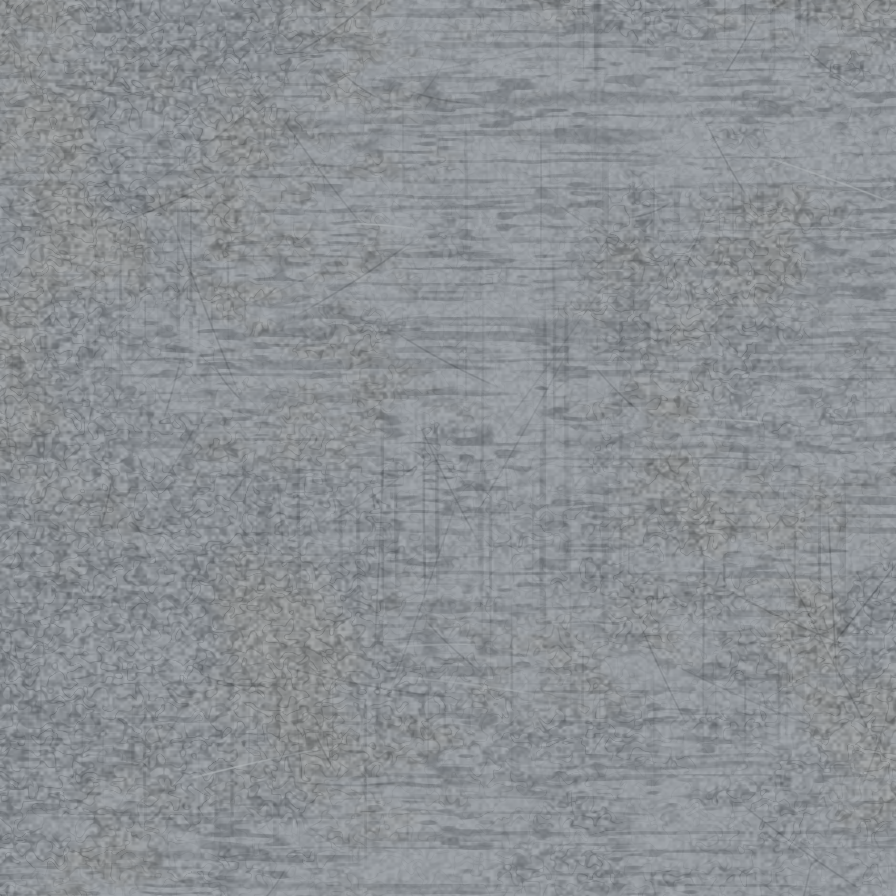
Write a WebGL 1 fragment shader that draws this texture.

```glsl
precision highp float;

uniform vec2 u_resolution;

const vec3 STEEL = vec3(0.602, 0.621, 0.641);
const vec3 WARM_TINT = vec3(0.014, 0.004, -0.014);
const vec3 PALE_EDGE = vec3(0.70, 0.72, 0.73);
const float WEAR_DEPTH = 0.036;
const float STREAK_DEPTH = 0.105;
const float COLUMN_DEPTH = 0.090;
const float WORM_DEPTH = 0.072;
const float GRAIN_DEPTH = 0.150;
const float SCRATCH_DEPTH = 0.085;
const float SCRATCH_WIDTH = 0.0008;
const int DARK_SCRATCHES = 64;
const int PALE_SCRATCHES = 7;

float hash(vec2 p) {
  vec3 q = fract(vec3(p.xyx) * 0.1031);
  q += dot(q, q.yzx + 33.33);
  return fract((q.x + q.y) * q.z);
}

vec2 hash2(float n) {
  return vec2(hash(vec2(n, 17.0)), hash(vec2(n, 53.0)));
}

float noise(vec2 p) {
  vec2 cell = floor(p);
  vec2 f = fract(p);
  f = f * f * (3.0 - 2.0 * f);
  float low = mix(hash(cell), hash(cell + vec2(1.0, 0.0)), f.x);
  float high = mix(hash(cell + vec2(0.0, 1.0)), hash(cell + vec2(1.0)), f.x);
  return mix(low, high, f.y);
}

float fbm(vec2 p) {
  float sum = 0.0;
  float amplitude = 0.5;
  for (int i = 0; i < 5; i++) {
    sum += amplitude * noise(p);
    p = p * 2.03 + vec2(19.3, 7.1);
    amplitude *= 0.5;
  }
  return sum / 0.97;
}

// Coverage of a slightly bowed line that fades toward both ends
float scratch(vec2 p, vec2 center, float angle, float halfLength, float bow) {
  vec2 axis = vec2(cos(angle), sin(angle));
  vec2 d = p - center;
  float along = dot(d, axis) / halfLength;
  float across = dot(d, vec2(-axis.y, axis.x)) - bow * (1.0 - along * along);
  float pixel = 1.0 / u_resolution.y;
  float line = 1.0 - smoothstep(0.0, SCRATCH_WIDTH + pixel, abs(across));
  return line * (1.0 - smoothstep(0.5, 1.0, abs(along)));
}

void main() {
  vec2 uv = gl_FragCoord.xy / u_resolution.y;

  // Broad worn areas with ragged edges
  float cloud = fbm(uv * vec2(4.2, 3.0) + vec2(3.7, 11.2));
  float ragged = fbm(uv * vec2(24.0, 46.0) + 40.0);
  float wear = smoothstep(0.32, 0.68, cloud + 0.65 * (ragged - 0.5));
  float polish = 1.0 - wear;

  // Horizontal brushing: long threads and short broken dashes
  vec2 wobble = uv + vec2(0.0, 0.003 * noise(uv * 32.0));
  float threads = smoothstep(0.60, 0.86, noise(wobble * vec2(6.0, 235.0) + 9.0));
  threads *= 0.4 + 0.6 * noise(uv * vec2(60.0, 200.0) + 3.0);
  float dashes = smoothstep(0.52, 0.80, noise(wobble * vec2(48.0, 215.0) + 71.0));
  float patches = smoothstep(0.28, 0.62, fbm(uv * vec2(11.0, 30.0) + 83.0));
  float streaks = max(threads, dashes * patches);

  // Sparse vertical rubbing, broken along its length
  float sway = 0.0015 * noise(uv * vec2(9.0, 14.0));
  float columns = smoothstep(0.70, 0.92, noise((uv + vec2(sway, 0.0)) * vec2(215.0, 5.0) + 31.0));
  columns *= smoothstep(0.22, 0.60, noise(uv * vec2(5.0, 7.0) + 57.0));
  columns *= 0.5 + 0.5 * noise(uv * vec2(150.0, 60.0) + 23.0);

  // Tiny worm-like pitting and fine grain
  vec2 jitter = vec2(noise(uv * 90.0 + 61.0), noise(uv * 90.0 + 97.0)) * 0.012;
  float contour = abs(noise((uv + jitter) * vec2(125.0, 165.0) + 5.0) - 0.5);
  float worms = (1.0 - smoothstep(0.03, 0.17, contour)) * (0.30 + 0.70 * wear);
  float grain = noise(uv * vec2(235.0, 255.0) + 13.0) - 0.5;

  // Random hairline scratches
  float dark = 0.0;
  for (int i = 0; i < DARK_SCRATCHES; i++) {
    float id = float(i) + 1.0;
    vec2 shape = hash2(id + 100.0);
    float strength = 0.35 + 0.65 * hash(vec2(id, 91.0));
    float mark = scratch(uv, hash2(id), shape.x * 3.1416,
                         mix(0.03, 0.16, shape.y * shape.y), (shape.x - 0.5) * 0.012);
    dark = max(dark, mark * strength);
  }

  // Shallow gouges that catch the light
  float pale = 0.0;
  for (int i = 0; i < PALE_SCRATCHES; i++) {
    float id = float(i) + 301.0;
    vec2 shape = hash2(id + 100.0);
    float mark = scratch(uv, hash2(id), mix(-0.5, 0.4, shape.x),
                         mix(0.03, 0.10, shape.y), 0.002);
    pale = max(pale, mark * (0.35 + 0.65 * noise(uv * 38.0 + id)));
  }

  float shade = WEAR_DEPTH * wear
              + STREAK_DEPTH * streaks * (0.45 + 0.55 * polish)
              + COLUMN_DEPTH * columns * (0.4 + 0.6 * polish)
              + WORM_DEPTH * worms
              + SCRATCH_DEPTH * dark
              - GRAIN_DEPTH * grain * (0.45 + 0.55 * wear);
  float rust = wear * smoothstep(0.45, 0.70, fbm(uv * 7.0 + 27.0));
  vec3 color = STEEL - shade + WARM_TINT * rust;
  color = mix(color, PALE_EDGE, pale * 0.75);
  gl_FragColor = vec4(color, 1.0);
}
```
